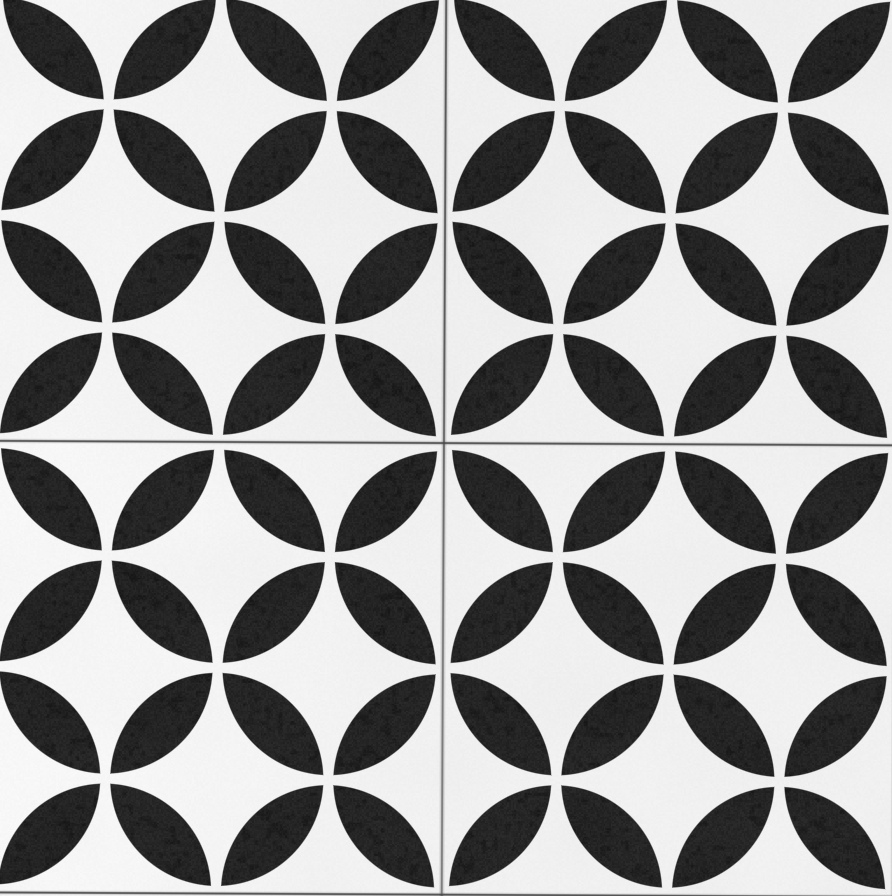
Reproduce this pattern procedurally as a WebGL 1 fragment shader.

```glsl
precision highp float;
// Cement tiles, two across and two down, each with a four by four grid of
// black petals on off-white. Each petal is the overlap of two discs; tiles
// vary slightly in position and tone and are parted by thin dark joints.

uniform vec2 u_resolution;

float hash(vec2 p) {
  vec3 q = fract(vec3(p.xyx) * 0.1031);
  q += dot(q, q.yzx + 33.33);
  return fract((q.x + q.y) * q.z);
}

float noise(vec2 p) {
  vec2 i = floor(p), f = fract(p);
  f = f * f * (3.0 - 2.0 * f);
  return mix(mix(hash(i), hash(i + vec2(1.0, 0.0)), f.x),
             mix(hash(i + vec2(0.0, 1.0)), hash(i + 1.0), f.x), f.y);
}

// Signed distance to a petal on a diagonal of the unit cell.
float petal(vec2 grid) {
  vec2 f = fract(grid), cell = floor(grid);
  if (mod(cell.x + cell.y, 2.0) < 0.5) f.x = 1.0 - f.x;
  return max(length(f), length(1.0 - f)) - 0.955;
}

// Coverage of a line of the given half width at distance d.
float line(float d, float halfWidth, float blur) {
  return 1.0 - smoothstep(halfWidth - blur, halfWidth + blur, abs(d));
}

void main() {
  vec2 uv = gl_FragCoord.xy / u_resolution.y;
  float blur = 0.4 / u_resolution.y + 0.0005;

  // Joints cross near the centre, and the whole floor leans a little.
  vec2 p = uv - vec2(0.4955, 0.5055);
  vec2 q = p + 0.005 * vec2(-p.y, p.x);
  float tileSize = 0.504;
  vec2 tile = floor(q / tileSize);
  vec2 local = q - (tile + 0.5) * tileSize;
  vec2 joint = q - floor(q / tileSize + 0.5) * tileSize;

  // Printing on each tile is slightly turned and shifted.
  vec2 shift = vec2(hash(tile + 7.0), hash(tile + 19.0)) - 0.5;
  vec2 printed = local + 0.002 * vec2(-local.y, local.x) + 0.0015 * shift;
  float cellSize = 0.1245;
  float d = petal(printed / cellSize + 2.0) * cellSize;

  // Pale ground, lighter toward the left, and mottled black glaze.
  float grain = hash(floor(uv * 512.0)) - 0.5;
  float cloud = noise(uv * 14.0) - 0.5;
  float ground = 0.938 + 0.022 * (1.0 - smoothstep(0.0, 0.5, uv.x))
               + 0.012 * (hash(tile + 3.0) - 0.5) + 0.012 * cloud + 0.012 * grain;
  float glaze = 0.142 + 0.02 * cloud + 0.04 * grain;
  glaze -= 0.03 * smoothstep(0.6, 0.9, noise(uv * 150.0));
  float tone = mix(glaze, ground, smoothstep(-blur, blur, d));

  // Dark joints with a soft grey bevel; the upright one fades downward.
  tone *= 1.0 - 0.12 * line(joint.x, 0.0028, 0.0012);
  tone *= 1.0 - 0.10 * line(joint.y, 0.0024, 0.0012);
  float upright = mix(0.45, 0.30, smoothstep(0.2, 0.7, uv.y));
  tone = mix(tone, upright, 0.9 * line(joint.x, 0.0011, blur));
  tone = mix(tone, 0.28, 0.9 * line(joint.y, 0.0011, blur));

  gl_FragColor = vec4(vec3(tone), 1.0);
}
```
